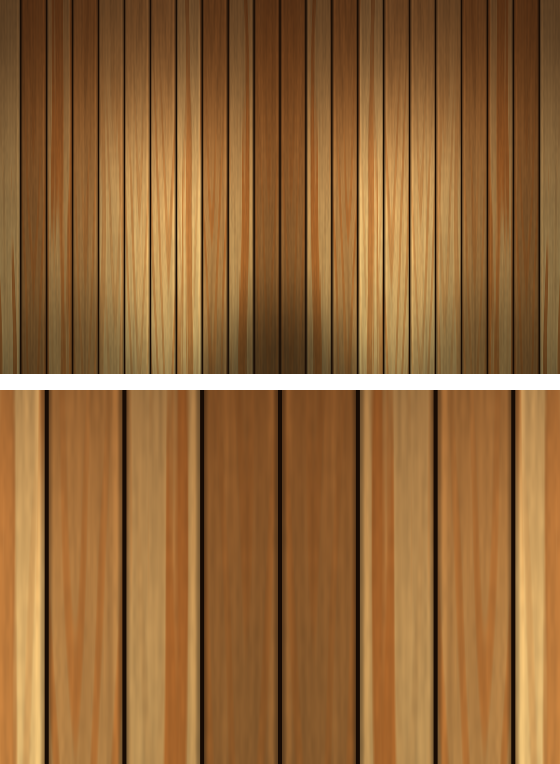
Top: the whole. Bottom: its middle third, enlarged.
Reproduce this texture procedurally as a WebGL 1 fragment shader.

```glsl
precision highp float;

uniform vec2 u_resolution;

#define PITCH 0.0463
#define GAP 0.026
#define BROWN vec3(0.53, 0.35, 0.185)
#define PALE vec3(0.85, 0.72, 0.49)
#define STAIN vec3(0.66, 0.36, 0.14)
#define GAP_COLOR vec3(0.09, 0.045, 0.015)
#define AMBIENT 0.83
#define POOL_GAIN 0.34
#define POOL_CENTER vec2(0.18, 0.39)
#define POOL_RADIUS vec2(0.17, 0.38)

const float PI = 3.14159265;

float hash(vec2 p) {
  return fract(sin(dot(p, vec2(127.1, 311.7))) * 43758.5453);
}

float noise(vec2 p) {
  vec2 i = floor(p);
  vec2 f = fract(p);
  f = f * f * (3.0 - 2.0 * f);
  return mix(mix(hash(i), hash(i + vec2(1.0, 0.0)), f.x),
             mix(hash(i + vec2(0.0, 1.0)), hash(i + vec2(1.0, 1.0)), f.x), f.y);
}

// Long fibres: octaves stretched along the plank
float fibre(vec2 p) {
  float sum = 0.0;
  float weight = 0.6;
  for (int i = 0; i < 3; i++) {
    sum += weight * noise(p);
    p = p * vec2(2.1, 2.4) + 13.7;
    weight *= 0.45;
  }
  return sum / 0.99;
}

// Nested V-shaped growth rings, pointing down
float cathedral(float u, float y, float id) {
  float axis = 0.3 + 0.4 * hash(vec2(id, 4.0));
  float field = 1.9 * length(vec2(u - axis, 0.05)) - y;
  float wobble = 2.0 * noise(vec2(u * 3.0 + id * 9.0, y * 4.0));
  float rings = smoothstep(0.0, 1.0, sin(field * 13.0 + wobble + id * 2.3));
  return rings * (0.45 + 0.55 * noise(vec2(id * 7.0, y * 3.0)));
}

vec3 plankColor(float u, float y, float id) {
  // Slow and alternating waves set the tone of each plank
  float slow = cos(2.0 * PI * (id - 4.3) / 8.0);
  float alternate = -cos(PI * id * 0.9);
  float paleness = 0.45 + 0.22 * slow + 0.22 * alternate;
  float streaky = smoothstep(-0.2, 0.9, alternate);

  float bend = 0.18 * noise(vec2(id * 5.0, y * 2.5));
  float coarse = fibre(vec2((u + bend) * 5.5 + id * 31.0, y * 1.1));
  float fine = fibre(vec2(u * 15.0 + id * 47.0, y * 9.0));
  float pores = noise(vec2(u * 24.0 + id * 71.0, y * 60.0));

  vec3 color = mix(BROWN, PALE, clamp(paleness + 0.4 * (coarse - 0.5), 0.0, 1.0));

  // Orange streaks, rings and heartwood that fades downward
  float streaks = smoothstep(0.46, 0.64, coarse) * mix(0.12, 0.8, streaky);
  float rings = cathedral(u, y, id) * mix(0.6, 0.12, streaky);
  float heart = smoothstep(0.3, 1.0, y + 0.4 * (coarse - 0.5)) * mix(0.5, 0.2, streaky);
  color = mix(color, STAIN, max(streaks, max(rings, heart)));
  color *= 1.0 - 0.13 * max(streaks, rings);

  // Fine grain and machined ribs
  color *= 0.91 + 0.13 * fine + 0.06 * pores;
  color *= 1.0 + 0.02 * sin(u * 2.0 * PI * 9.0);
  return color * mix(vec3(0.98, 1.04, 1.0), vec3(1.03, 0.96, 0.90), y);
}

float lighting(float side, float y) {
  vec2 q = (vec2(side, y) - POOL_CENTER) / POOL_RADIUS;
  float light = AMBIENT + POOL_GAIN * exp(-dot(q, q));
  light *= mix(1.0, 0.62, smoothstep(0.5, 1.05, y));
  light *= 1.0 - 0.12 * smoothstep(0.4, 0.5, side);

  // Scalloped shadow along the floor
  float edge = 0.24 * abs(cos(side * PI / 0.37));
  float depth = mix(0.6, 0.8, smoothstep(0.0, 0.25, side));
  return light * mix(depth, 1.0, smoothstep(edge - 0.19, edge + 0.1, y));
}

void main() {
  vec2 p = gl_FragCoord.xy / u_resolution;
  float side = abs(p.x - 0.5);
  float across = side / PITCH;
  float id = floor(across);
  float u = across - id;
  float seam = min(u, 1.0 - u);
  float pixel = 1.0 / (PITCH * u_resolution.x);

  vec3 color = plankColor(u, p.y, id) * lighting(side, p.y);

  // Rounded plank edges, a lit bevel and the dark gap
  color *= mix(0.72, 1.0, smoothstep(GAP, 0.10, seam));
  color *= 1.0 + 0.12 * smoothstep(0.06, 0.10, u) * (1.0 - smoothstep(0.10, 0.17, u));
  float wood = smoothstep(GAP - 0.5 * pixel, GAP + 0.5 * pixel, seam);
  color = mix(GAP_COLOR, color, wood);

  gl_FragColor = vec4(clamp(color, 0.0, 1.0), 1.0);
}
```
